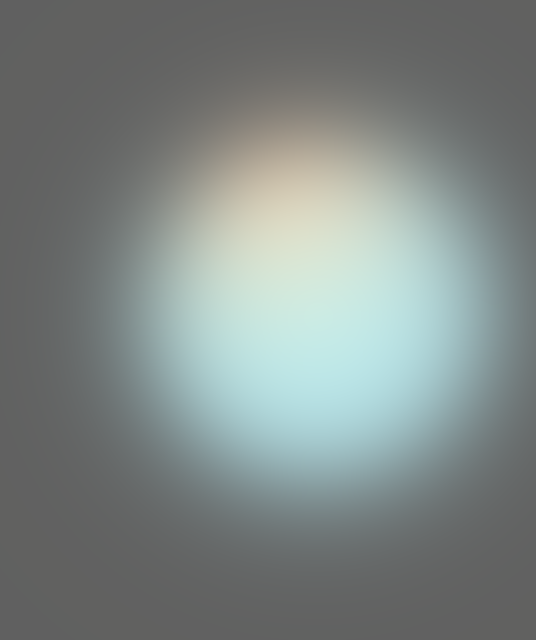
Write a Shadertoy shader that draws this background.

```glsl
// A soft, blurred disc of light on flat grey: pale sky blue below,
// mint across the middle and warm cream at the top.
// A logistic edge shapes the disc; Gaussian blobs tint its inside.

const vec3 GREY  = vec3(0.378, 0.378, 0.376);
const vec3 SKY   = vec3(0.73, 0.93, 0.96);
const vec3 MINT  = vec3(0.80, 0.93, 0.86);
const vec3 CREAM = vec3(1.00, 0.91, 0.78);

// Disc coverage with a wide, S-shaped falloff around its radius.
float softDisc(vec2 p, vec2 centre, float radius, float softness) {
    return 1.0 / (1.0 + exp((length(p - centre) - radius) / softness));
}

// Gaussian weight, 1 at the centre.
float blob(vec2 p, vec2 centre, float spread) {
    vec2 d = (p - centre) / spread;
    return exp(-0.5 * dot(d, d));
}

// Colour of the light before it fades into the grey.
vec3 lightColour(vec2 p) {
    vec3 colour = mix(SKY, MINT, 0.6 * blob(p, vec2(0.01, 0.15), 0.16));
    return mix(colour, CREAM, blob(p, vec2(0.0, 0.305), 0.17));
}

void mainImage(out vec4 fragColor, in vec2 fragCoord) {
    // Centred coordinates, one unit per canvas height
    vec2 p = (fragCoord - 0.5 * iResolution.xy) / iResolution.y;

    float glow = softDisc(p, vec2(0.077, 0.012), 0.257, 0.053);
    fragColor = vec4(mix(GREY, lightColour(p), glow), 1.0);
}
```
